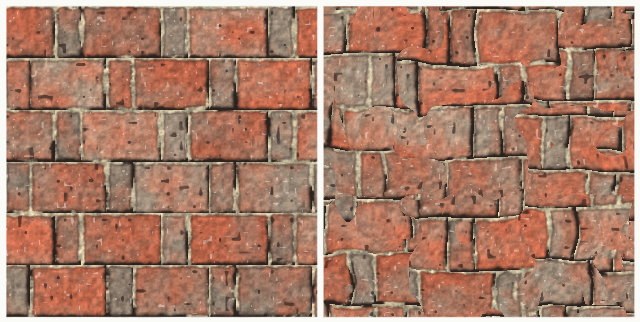
Reproduce this texture procedurally as a Shadertoy shader.

```glsl
#define PANEL 0.965       // side of a panel, in canvas heights
#define LEFT_X 0.020
#define RIGHT_X 1.005
#define BOTTOM_Y 0.0155
#define ROWS 6.0
#define HEADER 0.086      // pitch of the short bricks, in panel sides
#define JOINT 0.0065      // half width of the mortar joint
#define ROUNDING 0.007
#define ROUGHNESS 0.013
#define PATCHES 3.0       // patches across the disordered wall
#define PATCH_SHIFT vec2(0.30, 0.085)

const vec3 PAPER = vec3(0.98, 0.98, 0.97);
const vec3 RED = vec3(0.76, 0.41, 0.30);
const vec3 GREY = vec3(0.57, 0.50, 0.44);
const vec3 BUFF = vec3(0.69, 0.62, 0.54);
const vec3 MORTAR = vec3(0.79, 0.74, 0.62);
const vec3 SHADOW = vec3(0.13, 0.09, 0.08);

float hash(vec2 p) {
    vec3 h = fract(vec3(p.xyx) * 0.1031);
    h += dot(h, h.yzx + 33.33);
    return fract((h.x + h.y) * h.z);
}

float noise(vec2 p) {
    vec2 i = floor(p), f = fract(p);
    f = f * f * (3.0 - 2.0 * f);
    return mix(mix(hash(i), hash(i + vec2(1, 0)), f.x),
               mix(hash(i + vec2(0, 1)), hash(i + 1.0), f.x), f.y);
}

float fbm(vec2 p) {
    float sum = 0.0, amp = 0.5;
    for (int i = 0; i < 4; i++) {
        sum += amp * noise(p);
        p = p * 2.03 + 17.3;
        amp *= 0.5;
    }
    return sum / 0.9375;
}

// Shift ragged patches of the wall against each other
vec2 disorder(vec2 p) {
    vec2 wobble = vec2(noise(p * 11.0), noise(p * 11.0 + 31.0)) - 0.5;
    vec2 patchId = floor(p * PATCHES + 0.9 * wobble);
    vec2 shift = vec2(hash(patchId + 5.0), hash(patchId + 47.0)) - 0.5;
    return p + shift * PATCH_SHIFT + 0.022 * wobble + vec2(0.13, 0.0);
}

vec3 wall(vec2 p, float seed, float px) {
    // Alternate long and short bricks, staggered from row to row
    float row = floor(p.y * ROWS);
    float odd = mod(row, 2.0);
    float period = mix(0.331, 0.344, odd);
    float x = p.x - mix(0.034, 0.198, odd);
    float k = floor(x / period + 0.5);
    x -= k * period;
    bool isHeader = abs(x) < 0.5 * HEADER;
    float side = x < 0.0 ? -1.0 : 1.0;
    vec2 id = vec2(2.0 * k, row) + seed;
    float halfWidth = 0.5 * HEADER;
    if (!isHeader) {
        id.x += side;
        x -= side * 0.5 * period;
        halfWidth = 0.5 * (period - HEADER);
    }
    float h1 = hash(id + 3.0), h2 = hash(id + 71.0), h3 = hash(id + 139.0);

    // Rounded brick with a worn outline
    vec2 local = vec2(x, (fract(p.y * ROWS) - 0.5) / ROWS);
    local += (vec2(h2, h3) - 0.5) * 0.005;
    vec2 inner = vec2(halfWidth, 0.5 / ROWS) - JOINT - ROUNDING;
    vec2 q = abs(local) - inner;
    float d = length(max(q, 0.0)) + min(max(q.x, q.y), 0.0) - ROUNDING;
    vec2 s = p + seed;
    d += (fbm(s * 38.0) - 0.5) * ROUGHNESS;
    float brickMask = 1.0 - smoothstep(-0.0015 - px, 0.0015 + px, d);

    // Mottled clay
    float stain = fbm(s * 11.0 + h1 * 40.0);
    float grain = fbm(s * 65.0);
    float relief = grain - fbm(s * 65.0 + vec2(-0.35, 0.35));
    float redness = isHeader ? 0.55 * h1 - 0.05 : 0.22 + 0.75 * h1;
    redness = clamp(redness + 1.5 * (stain - 0.5), 0.0, 1.0);
    vec3 clay = mix(mix(GREY, BUFF, h2 * (isHeader ? 0.5 : 0.9)), RED, redness);
    clay *= 0.92 + 0.12 * h3 + 0.5 * (grain - 0.5) - 0.65 * relief;
    clay *= 1.0 - 0.28 * smoothstep(-0.012, 0.0, d);

    // Pits and pale specks
    clay = mix(clay, SHADOW, 0.6 * smoothstep(0.86, 0.95, noise(s * 48.0 + 9.0)));
    clay = mix(clay, PAPER, 0.4 * smoothstep(0.87, 0.96, noise(s * 85.0 + 23.0)));

    // Crumbly mortar, with deep gaps mostly below and right of bricks
    vec3 mortar = MORTAR * (0.82 + 0.8 * (grain - 0.35) - 0.9 * relief);
    vec2 outward = max(q, 0.0) * sign(local);
    float facing = dot(outward / (length(outward) + 0.0001), vec2(0.45, -0.9));
    float gap = noise(s * 13.0 + 60.0) + 0.3 * facing + 0.3 * (grain - 0.5);
    mortar = mix(mortar, SHADOW, 0.93 * smoothstep(0.52, 0.72, gap));
    return mix(mortar, clay, brickMask);
}

void mainImage(out vec4 fragColor, in vec2 fragCoord) {
    vec2 uv = fragCoord / iResolution.y;
    float px = 1.0 / iResolution.y;
    bool isRight = uv.x > 0.5 * (LEFT_X + PANEL + RIGHT_X);
    vec2 p = (uv - vec2(isRight ? RIGHT_X : LEFT_X, BOTTOM_Y)) / PANEL;

    // Ordered wall on the left, disordered wall on the right
    vec3 color = wall(isRight ? disorder(p) : p, isRight ? 24.0 : 8.0, px);

    vec2 edge = abs(p - 0.5) - 0.5;
    float panelMask = 1.0 - smoothstep(-px, px, max(edge.x, edge.y));
    fragColor = vec4(mix(PAPER, clamp(color, 0.0, 1.0), panelMask), 1.0);
}
```
